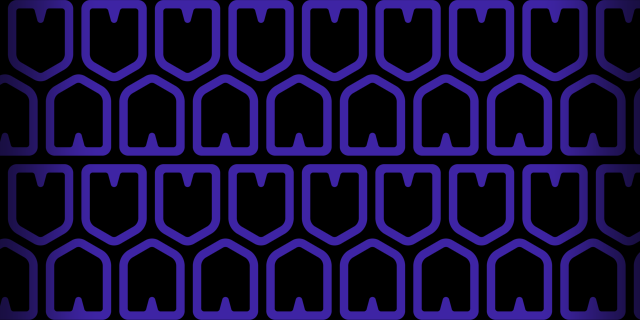
This pattern is drawn by a WebGL 1 fragment shader. Its source:

```glsl
precision highp float;
// Interlocking rows of outlined shields: one row points down, the next points
// up and sits half a column along. Each outline is an outer distance field minus
// a hollow with a rounded notch; the colour fades towards the left and right.

uniform vec2 u_resolution;

// Lengths are in column widths; depth runs from a shield's flat edge to its apex.
const float COLUMNS_PER_HEIGHT = 4.354;
const float ROW_PAIR = 2.2336;        // height of one down row plus one up row
const float DOWN_CENTRE = 0.552;      // column phase of the rows pointing down
const float UP_CENTRE = 0.068;        // column phase of the rows pointing up
const float UP_BASE = 2.118;          // flat edge of the up row within the pair
const float HALF_WIDTH = 0.4445;
const float APEX_DEPTH = 1.134;       // apex before it is rounded
const float STROKE = 0.1145;
const vec3 OUTER_RADII = vec3(0.120, 0.250, 0.180);  // flat corners, shoulders, apex
const vec3 INNER_RADII = vec3(0.040, 0.135, 0.065);
const float NOTCH_DEPTH = 0.2665;     // centre of the notch's round tip
const float NOTCH_RADIUS = 0.045;
const float NOTCH_FILLET = 0.040;
const vec2 NOTCH_NORMAL = vec2(0.9659, 0.2588);
const vec2 SLOPE_NORMAL = vec2(0.5, 0.866);
const vec3 VIOLET = vec3(0.243, 0.141, 0.643);
const float FADE_WIDTH = 0.16;        // share of the canvas width
const float FADE_FLOOR = 0.38;

// Intersects two half planes with an arc; cosine is the dot of their normals.
float roundCorner(float a, float b, float cosine, float radius) {
  a += radius;
  b += radius;
  float d = max(a, b);
  if (a > cosine * b && b > cosine * a) {
    d = sqrt((a * a + b * b - 2.0 * a * b * cosine) / (1.0 - cosine * cosine));
  }
  return d - radius;
}

// Solid shield, shrunk by inset.
float shield(vec2 p, float inset, vec3 radii) {
  vec2 q = p - vec2(0.0, APEX_DEPTH);
  float right = dot(q, SLOPE_NORMAL) + inset;
  float left = dot(vec2(-q.x, q.y), SLOPE_NORMAL) + inset;
  float side = abs(p.x) - HALF_WIDTH + inset;
  float d = roundCorner(left, right, 0.5, radii.z);
  d = roundCorner(side, d, 0.5, radii.y);
  return roundCorner(d, inset - p.y, 0.0, radii.x);
}

// Wedge that tapers to a round tip.
float notch(vec2 p) {
  vec2 q = vec2(abs(p.x), p.y - NOTCH_DEPTH);
  float alongWall = dot(q, vec2(-NOTCH_NORMAL.y, NOTCH_NORMAL.x));
  float d = alongWall > 0.0 ? length(q) : dot(q, NOTCH_NORMAL);
  return d - NOTCH_RADIUS;
}

float shieldOutline(vec2 p) {
  float outer = shield(p, 0.0, OUTER_RADII);
  float inner = shield(p, STROKE, INNER_RADII);
  float hollow = roundCorner(inner, -notch(p), NOTCH_NORMAL.y, NOTCH_FILLET);
  return max(outer, -hollow);
}

// Horizontal position relative to the nearest column centre.
float columnOffset(float x, float centre) {
  return fract(x - centre + 0.5) - 0.5;
}

void main() {
  float pixel = COLUMNS_PER_HEIGHT / u_resolution.y;
  float x = gl_FragCoord.x * pixel;
  float y = mod((u_resolution.y - gl_FragCoord.y) * pixel, ROW_PAIR);

  // Both rows, since their apexes mesh
  float down = shieldOutline(vec2(columnOffset(x, DOWN_CENTRE), y));
  float up = shieldOutline(vec2(columnOffset(x, UP_CENTRE), UP_BASE - y));
  float ink = 1.0 - smoothstep(-0.7 * pixel, 0.7 * pixel, min(down, up));

  // Darkening at the sides
  float across = gl_FragCoord.x / u_resolution.x;
  float edge = min(across, 1.0 - across);
  float light = mix(FADE_FLOOR, 1.0, smoothstep(-0.02, FADE_WIDTH, edge));

  gl_FragColor = vec4(VIOLET * ink * light, 1.0);
}
```
